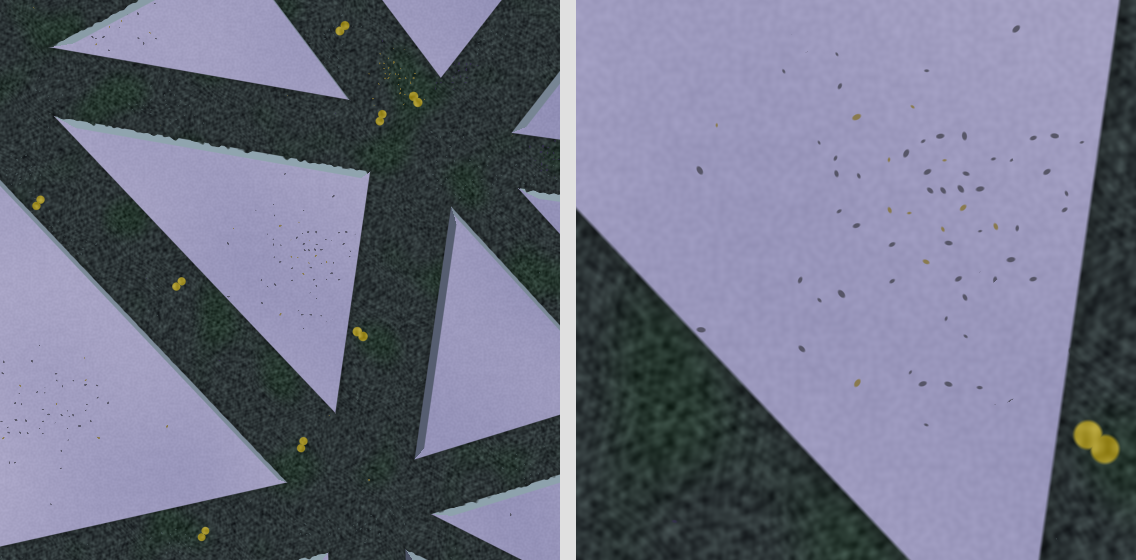
Left: the whole. Right: its middle third, enlarged.
Reproduce this texture procedurally as a three.js fragment shader.

```glsl
// Pale lilac triangular slabs set in dark grass, seen from above.
// Straight paths radiate from three hubs; whatever they leave uncovered is slab.
// Gradient noise makes blades and stone grain, jittered cells scatter the litter.
varying vec2 vUv;

const vec3 STONE = vec3(0.620, 0.608, 0.748);
const vec3 STONE_TINT = vec3(0.060, 0.055, 0.040);
const vec3 WALL_DARK = vec3(0.30, 0.32, 0.40);
const vec3 WALL_LIGHT = vec3(0.57, 0.65, 0.69);
const vec3 GRASS = vec3(0.172, 0.204, 0.212);
const vec3 GRASS_GREEN = vec3(0.145, 0.212, 0.178);
const vec3 BLADE = vec3(0.080, 0.092, 0.088);
const vec3 LEAF = vec3(0.31, 0.37, 0.38);
const vec3 VIOLET = vec3(0.21, 0.18, 0.32);
const vec3 LITTER = vec3(0.27, 0.27, 0.32);
const vec3 OCHRE = vec3(0.52, 0.45, 0.20);
const vec3 FLOWER = vec3(0.63, 0.56, 0.15);
const vec2 HUB_EAST = vec2(0.788, 0.732);
const vec2 HUB_SOUTH = vec2(0.652, 0.099);
const vec2 HUB_WEST = vec2(-0.095, 0.887);
const vec2 WALL_SIDE = vec2(-0.45, 0.89);  // direction in which slab walls show
const float WALL_WIDTH = 0.014;
const float SOFT = 0.0014;
const float FAR = 1.5;
const float FLOWER_CELLS = 7.0;
const float FLOWER_SHARE = 0.38;

vec2 hash2(vec2 c) {
  vec3 q = fract(c.xyx * vec3(0.1031, 0.1030, 0.0973));
  q += dot(q, q.yzx + 33.33);
  return fract((q.xx + q.yz) * q.zy);
}

vec2 heading(float a) { return vec2(cos(a), sin(a)); }

vec2 turn(vec2 p, float a) {
  vec2 h = heading(a);
  return vec2(dot(p, h), dot(p, vec2(-h.y, h.x)));
}

float corner(vec2 cell, vec2 offset) {
  return dot(heading(6.2832 * hash2(cell).x), offset);
}

float gradientNoise(vec2 p) {
  vec2 i = floor(p), f = fract(p);
  vec2 u = f * f * f * (f * (f * 6.0 - 15.0) + 10.0);
  vec2 e = vec2(1.0, 0.0);
  return mix(mix(corner(i, f), corner(i + e, f - e), u.x),
             mix(corner(i + e.yx, f - e.yx), corner(i + 1.0, f - 1.0), u.x), u.y);
}

// Keeps the nearest path: x = signed distance to its border, yz = way back to it
void path(inout vec3 best, vec2 p, vec2 from, vec2 along, float halfWidth) {
  vec2 q = p - from;
  vec2 away = q - along * clamp(dot(q, along) / dot(along, along), 0.0, 1.0);
  float r = length(away);
  if (r - halfWidth < best.x) best = vec3(r - halfWidth, -away / max(r, 1e-5));
}

void spoke(inout vec3 best, vec2 p, vec2 hub, float degrees, float halfWidth) {
  path(best, p, hub, FAR * heading(radians(degrees)), halfWidth);
}

vec3 network(vec2 p) {
  vec3 best = vec3(9.0, 0.0, 0.0);
  path(best, p, HUB_WEST, HUB_EAST - HUB_WEST, 0.060);
  path(best, p, HUB_WEST, HUB_SOUTH - HUB_WEST, 0.074);
  path(best, p, HUB_SOUTH, 0.64 * heading(radians(81.8)), 0.076);
  spoke(best, p, HUB_WEST, 28.0, 0.061);
  spoke(best, p, HUB_EAST, 127.0, 0.077);
  spoke(best, p, HUB_EAST, 52.0, 0.080);
  spoke(best, p, HUB_EAST, -8.0, 0.048);
  spoke(best, p, HUB_EAST, -47.5, 0.055);
  spoke(best, p, HUB_SOUTH, 192.6, 0.069);
  spoke(best, p, HUB_SOUTH, 17.1, 0.051);
  spoke(best, p, HUB_SOUTH, -26.8, 0.038);
  spoke(best, p, HUB_SOUTH, -88.0, 0.069);
  return best;
}

float cluster(vec2 p, vec2 center, float radius) {
  vec2 q = (p - center) / radius;
  return exp(-dot(q, q));
}

// Small elongated specks, one per occupied cell
float flecks(vec2 p, float cells, float density) {
  vec2 id = floor(p * cells), k = hash2(id + 57.0);
  vec2 q = turn(fract(p * cells) - 0.5 - 0.5 * (k - 0.5), 6.2832 * k.x);
  float size = mix(0.10, 0.27, k.y);
  float shape = 1.0 - smoothstep(size - 0.08, size + 0.08, length(q * vec2(1.0, 1.7)));
  return shape * step(hash2(id).x, density);
}

// Twin yellow discs, kept only where their centre lies on a path
float flowers(vec2 p) {
  vec2 id = floor(p * FLOWER_CELLS), k = hash2(id + 11.0);
  vec2 center = (id + 0.5 + 0.7 * (k - 0.5)) / FLOWER_CELLS;
  vec2 q = turn(p - center, mix(0.7, 1.3, k.x) - 1.7 * step(0.75, k.y));
  float d = length(vec2(abs(q.x) - 0.0066, q.y)) - mix(0.0065, 0.0085, k.y);
  float kept = step(hash2(id + 3.0).x, FLOWER_SHARE) * step(network(center).x, -0.02);
  return kept * (1.0 - smoothstep(-SOFT, SOFT, d));
}

vec3 grassColor(vec2 p, float d) {
  float blades = 0.0;
  for (int i = 0; i < 3; i++) {
    float n = float(i);
    vec2 q = turn(p + 0.012 * gradientNoise(p * 14.0 + n), 0.4 + 1.0 * n);
    blades += gradientNoise(q * vec2(85.0, 210.0) + 31.0 * n);
  }
  float tuft = gradientNoise(p * 9.0 + 5.0);
  vec3 c = mix(GRASS, GRASS_GREEN, smoothstep(0.0, 0.5, tuft));
  c += BLADE * (blades + 0.35 * gradientNoise(p * 28.0));
  c = mix(c, LEAF, 0.55 * flecks(p, 120.0, 0.25 * smoothstep(0.1, 0.5, gradientNoise(p * 8.0 + 40.0))));
  float violet = cluster(p, vec2(0.82, 0.87), 0.025) + cluster(p, vec2(0.98, 0.715), 0.025);
  c = mix(c, VIOLET, 0.7 * flecks(p + 0.3, 95.0, violet));
  c = mix(c, OCHRE, 0.8 * flecks(p + 0.7, 110.0, 0.5 * cluster(p, vec2(0.705, 0.855), 0.035)));
  return c * mix(0.82, 1.0, smoothstep(0.0, 0.012, -d));
}

vec3 stoneColor(vec2 p) {
  vec3 c = STONE + STONE_TINT * (gradientNoise(p * 3.5 + 2.0) + 0.9 * (0.5 - p.x));
  c += 0.030 * gradientNoise(p * 220.0) + 0.015 * gradientNoise(p * 60.0);
  float litter = 0.5 * cluster(p, vec2(0.55, 0.55), 0.045) + 0.12 * cluster(p, vec2(0.52, 0.53), 0.11)
               + 0.28 * cluster(p, vec2(0.07, 0.26), 0.09) + 0.30 * cluster(p, vec2(0.19, 0.95), 0.06);
  vec3 speck = mix(LITTER, OCHRE, step(0.8, hash2(floor(p * 95.0) + 9.0).y));
  return mix(c, speck, 0.8 * flecks(p, 95.0, litter));
}

void main() {
  vec3 slab = network(vUv);
  vec2 normal = slab.yz;
  // Grass hangs over the upper edges
  float ragged = max(0.0, gradientNoise(vUv * 75.0) + 0.1) * smoothstep(0.6, 1.0, normal.y);
  float d = slab.x - 0.009 * ragged;
  float shown = smoothstep(0.10, 0.45, dot(normal, WALL_SIDE));
  float wall = 1.0 - smoothstep(-SOFT, SOFT, slab.x - WALL_WIDTH * shown);
  vec3 wallColor = mix(WALL_DARK, WALL_LIGHT, clamp(normal.y, 0.0, 1.0));
  vec3 stone = mix(stoneColor(vUv), wallColor, wall * smoothstep(0.0, 0.1, shown));
  vec3 grass = mix(grassColor(vUv, d), FLOWER + 0.15 * gradientNoise(vUv * 130.0), flowers(vUv));
  gl_FragColor = vec4(mix(grass, stone, smoothstep(-SOFT, SOFT, d)), 1.0);
}
```
